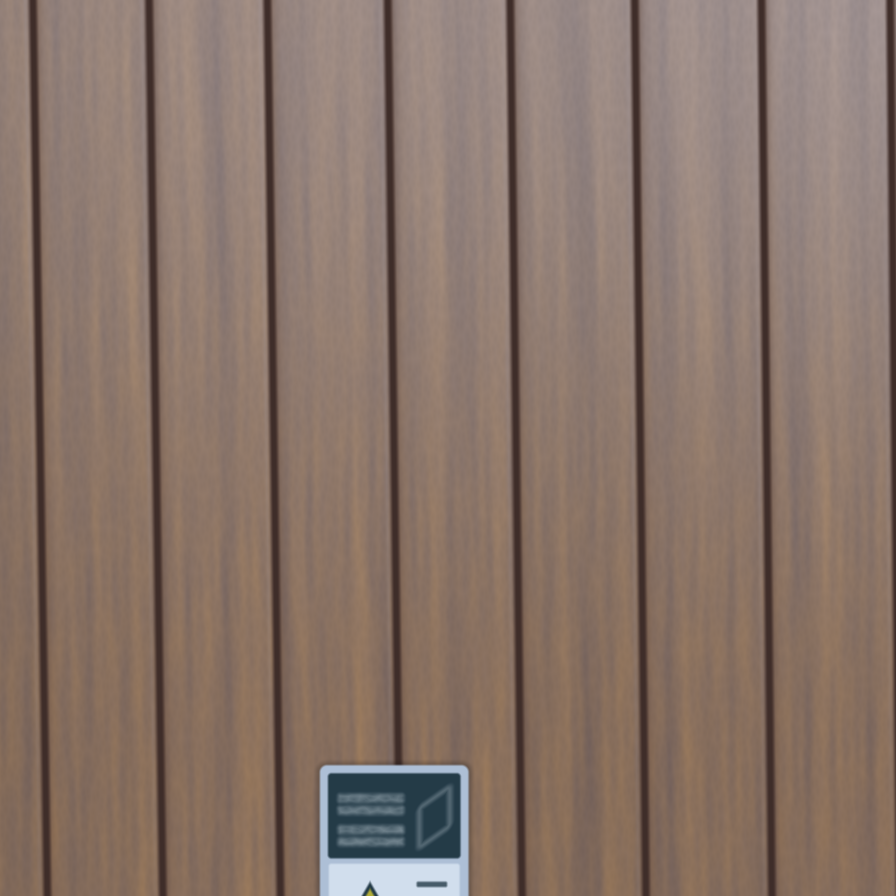
This texture is drawn by a WebGL 2 fragment shader. Its source:

```glsl
#version 300 es
precision highp float;
// Vertical brown wood planks split by dark grooves, slightly leaning and widening
// to the right, with streaky grain and a cool sheen from the upper right.
// Grain is layered sines plus stretched cellular noise; a small plate sits below.

uniform vec2 u_resolution;
out vec4 fragColor;

const float FIRST_GROOVE = 0.0365;   // position of groove 0 along the top edge
const float PLANK_WIDTH = 0.1285;    // width of the plank right of groove 0
const float PLANK_GROWTH = 0.00117;  // quadratic widening per plank
const vec2 LEAN = vec2(0.0165, 0.0110); // groove drift at left and right
const float GROOVE_HALF = 0.0042;
const float SOFTNESS = 0.0018;       // edge blur of the plate
const float GROOVE_SOFTNESS = 0.0030;

const vec3 OCHRE = vec3(0.590, 0.467, 0.355);
const vec3 UMBER = vec3(0.480, 0.405, 0.385);
const vec3 SHEEN = vec3(0.645, 0.605, 0.620);
const vec3 GROOVE = vec3(0.245, 0.175, 0.160);
const vec3 GROOVE_SIDE = vec3(0.390, 0.295, 0.250);
const vec3 LIT_EDGE = vec3(0.630, 0.580, 0.580);

const vec3 FRAME = vec3(0.68, 0.75, 0.84);
const vec3 PANEL = vec3(0.14, 0.23, 0.28);
const vec3 PAPER = vec3(0.82, 0.87, 0.93);
const vec3 SMUDGE = vec3(0.45, 0.52, 0.56);
const vec3 YELLOW = vec3(0.70, 0.68, 0.22);

float hash(vec2 p) {
  p = fract(p * vec2(0.1031, 0.1137));
  p += dot(p, p.yx + 33.33);
  return fract((p.x + p.y) * p.x * 17.0);
}

// Distance to the nearest jittered cell point.
float cellular(vec2 p) {
  vec2 cell = floor(p);
  float nearest = 2.0;
  for (int j = -1; j <= 1; j++)
    for (int i = -1; i <= 1; i++) {
      vec2 c = cell + vec2(i, j);
      vec2 point = c + vec2(hash(c + 7.0), hash(c + 61.0));
      nearest = min(nearest, distance(p, point));
    }
  return nearest;
}

// Long wavering streaks, different on every plank.
float streaks(vec2 p, float plank) {
  float sum = 0.0, freq = 68.0, amp = 0.5;
  for (int i = 0; i < 5; i++) {
    float layer = float(i);
    float phase = 6.283 * hash(vec2(plank + 11.0, layer + 3.0));
    float bend = 0.9 * sin(p.y * (3.0 + 2.0 * layer) + phase * 2.0);
    float fade = 0.65 + 0.35 * sin(p.y * (6.0 + 4.0 * layer) + phase * 5.0);
    sum += amp * fade * sin(p.x * freq + phase + bend);
    freq *= 1.6;
    amp *= 0.8;
  }
  return sum;
}

float boxDistance(vec2 p, vec2 center, vec2 halfSize, float radius) {
  vec2 q = abs(p - center) - halfSize + radius;
  return length(max(q, 0.0)) + min(max(q.x, q.y), 0.0) - radius;
}

float fill(float d, float soft) { return 1.0 - smoothstep(-soft, soft, d); }

vec3 wood(vec2 uv, float plank) {
  float grain = streaks(uv, plank);
  float mottle = cellular(uv * vec2(85.0, 14.0) + plank * 5.0) - 0.5;
  float tone = 0.58 + 0.36 * grain + 0.35 * mottle;
  vec3 color = mix(UMBER, OCHRE, clamp(tone, 0.0, 1.0));
  float light = smoothstep(0.1, 1.1, uv.y) * mix(0.55, 1.0, uv.x);
  color = mix(color, SHEEN, 0.80 * light);
  color *= 0.965 + 0.04 * uv.y + 0.04 * (hash(vec2(plank + 20.0, 9.0)) - 0.5);
  float fine = cellular(uv * vec2(170.0, 80.0)) - 0.5;
  return color * (1.0 + 0.035 * grain + 0.04 * fine);
}

vec3 plate(vec3 color, vec2 uv, float soft) {
  float body = boxDistance(uv, vec2(0.440, 0.050), vec2(0.083, 0.096), 0.008);
  color *= 1.0 - 0.25 * fill(body - 0.003, 0.005);
  color = mix(color, FRAME, fill(body, soft));
  color = mix(color, PAPER, fill(boxDistance(uv, vec2(0.440, 0.0), vec2(0.073, 0.036), 0.003), soft));
  color = mix(color, PANEL, fill(boxDistance(uv, vec2(0.440, 0.0895), vec2(0.074, 0.0475), 0.004), soft));
  // Worn pale bars and a slanted block on the dark panel.
  for (int i = 0; i < 4; i++) {
    float row = float(i);
    vec2 center = vec2(0.414, 0.109 - 0.0135 * row - 0.008 * floor(row * 0.5));
    float wear = 0.55 + 0.45 * cellular(uv * vec2(90.0, 150.0));
    color = mix(color, SMUDGE, wear * fill(boxDistance(uv, center, vec2(0.037, 0.005), 0.003), 2.0 * soft));
  }
  vec2 slanted = vec2(uv.x, uv.y - 0.7 * (uv.x - 0.485));
  float block = boxDistance(slanted, vec2(0.485, 0.088), vec2(0.017, 0.022), 0.004);
  color = mix(color, SMUDGE, 0.6 * fill(abs(block) - 0.003, 2.0 * soft));
  // Yellow triangle and a short dark dash on the pale strip.
  float triangle = abs(uv.x - 0.413) * 0.87 + (uv.y - 0.016) * 0.5;
  color = mix(color, PANEL, fill(triangle, soft));
  color = mix(color, YELLOW, fill(triangle + 0.004, soft));
  return mix(color, PANEL, 0.8 * fill(boxDistance(uv, vec2(0.482, 0.013), vec2(0.017, 0.003), 0.002), soft));
}

void main() {
  vec2 uv = gl_FragCoord.xy / u_resolution;
  float pixel = 0.75 / min(u_resolution.x, u_resolution.y);

  // Invert the quadratic groove spacing to get a continuous plank index.
  float x = uv.x - mix(LEAN.x, LEAN.y, uv.x) * (1.0 - uv.y) - FIRST_GROOVE;
  float slope = sqrt(PLANK_WIDTH * PLANK_WIDTH + 4.0 * PLANK_GROWTH * x);
  float index = (slope - PLANK_WIDTH) / (2.0 * PLANK_GROWTH);
  float side = (fract(index + 0.5) - 0.5) * slope;
  vec3 color = wood(vec2(x, uv.y), floor(index));

  // Lit lip on the left, soft shade on the right, dark gap between.
  float lip = fill(abs(side + 0.0085) - 0.001, 0.003);
  color = mix(color, LIT_EDGE, lip * (0.15 + 0.3 * uv.y));
  color = mix(color, GROOVE_SIDE, 0.7 * exp(-max(side - 0.003, 0.0) / 0.005) * step(0.0, side));
  color = mix(color, GROOVE, fill(abs(side) - GROOVE_HALF, max(GROOVE_SOFTNESS, pixel)));

  fragColor = vec4(plate(color, uv, max(SOFTNESS, pixel)), 1.0);
}
```
